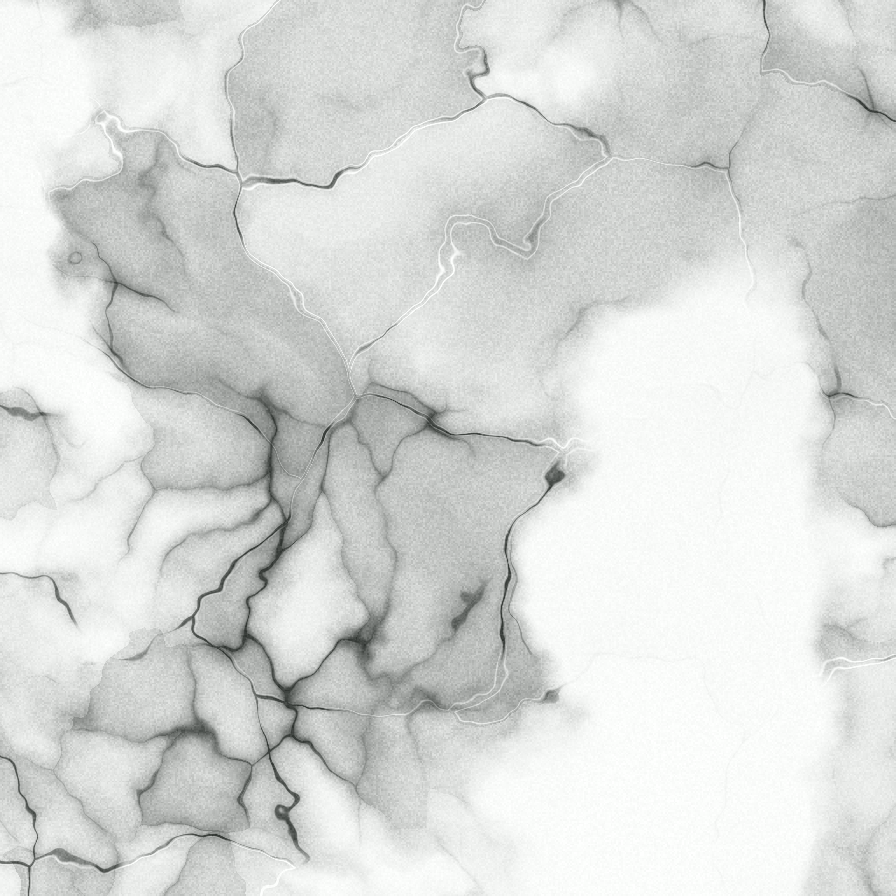
Write a Shadertoy shader that draws this texture.

```glsl
// White brecciated marble: warped Voronoi blocks and rounded pebbles with
// soft grey halos, jagged dark cracks, pale hairlines, two pure white slabs
// and a fine grain. All sizes are fractions of the canvas height.
#define BLOCK_SCALE 3.6
#define PEBBLE_SCALE vec2(9.0, 7.6)
#define WARP 0.28
#define TINT 0.13
#define STAIN 0.42
#define HALO 0.27
#define CRACK_WIDTH 0.0016
#define CRACK_DARK 0.36
#define GRAIN 0.065
#define WHITE vec3(0.985, 0.992, 0.985)
#define SHADE vec3(1.0, 0.985, 0.995)

float hash(vec2 p) {
    vec3 q = fract(p.xyx * 0.1031);
    q += dot(q, q.yzx + 33.33);
    return fract((q.x + q.y) * q.z);
}

vec2 hash2(vec2 p) { return vec2(hash(p), hash(p + 71.0)); }

float noise(vec2 p) {
    vec2 i = floor(p), f = fract(p);
    f = f * f * (3.0 - 2.0 * f);
    return mix(mix(hash(i), hash(i + vec2(1, 0)), f.x),
               mix(hash(i + vec2(0, 1)), hash(i + 1.0), f.x), f.y);
}

float fbm(vec2 p) {
    float sum = 0.0, amp = 0.5, total = 0.0;
    for (int i = 0; i < 5; i++) {
        sum += amp * noise(p);
        total += amp;
        amp *= 0.5;
        p = mat2(1.6, 1.2, -1.2, 1.6) * p + 5.3;
    }
    return sum / total;
}

// Voronoi cells: x = distance to edge, y = same with rounded corners, z = id
vec3 cells(vec2 p) {
    vec2 home = floor(p), f = fract(p), nearCell = vec2(0), nearSeed = vec2(0);
    float best = 9.0, edge = 9.0, sum = 0.0;
    for (int y = -1; y <= 1; y++)
    for (int x = -1; x <= 1; x++) {
        vec2 c = vec2(x, y);
        vec2 seed = c + 0.08 + 0.84 * hash2(home + c) - f;
        float d = dot(seed, seed);
        if (d < best) { best = d; nearCell = c; nearSeed = seed; }
    }
    for (int y = -2; y <= 2; y++)
    for (int x = -2; x <= 2; x++) {
        vec2 c = nearCell + vec2(x, y);
        vec2 seed = c + 0.08 + 0.84 * hash2(home + c) - f;
        vec2 gap = seed - nearSeed;
        if (dot(gap, gap) > 0.0001) {
            float d = dot(0.5 * (seed + nearSeed), normalize(gap));
            edge = min(edge, d);
            sum += exp(-14.0 * d);
        }
    }
    return vec3(edge, -log(sum) / 14.0, hash(home + nearCell + 17.0));
}

float ellipse(vec2 p, vec2 center, vec2 radii) {
    return length((p - center) / radii);
}

float line(float d, float width, float pixel) {
    return 1.0 - smoothstep(max(width - pixel, 0.0), width + pixel, d);
}

void mainImage(out vec4 fragColor, in vec2 fragCoord) {
    vec2 uv = fragCoord / iResolution.y;
    float pixel = 0.8 / iResolution.y;

    // Bend the stone, with a fine jitter for jagged cracks
    vec2 bend = vec2(fbm(uv * 4.0 + 3.0), fbm(uv * 4.0 + vec2(41, 17))) - 0.5;
    vec2 jag = vec2(noise(uv * 75.0), noise(uv * 75.0 + 31.0)) - 0.5;
    vec2 p = uv + WARP * bend + 0.006 * jag;

    vec3 block = cells(p * BLOCK_SCALE + 4.0);
    vec3 pebble = cells(p * PEBBLE_SCALE + 11.0);
    float cloud = fbm(uv * 6.0 + 2.0 * bend + 9.0);
    float vary = smoothstep(0.3, 0.7, fbm(uv * 7.0 + 57.0));
    float bias = 0.4 * (0.5 - uv.x) + 0.25 * smoothstep(0.85, 1.0, uv.x);
    float pebbly = smoothstep(0.38, 0.6, fbm(uv * 3.0 + 23.0) + bias);

    // Flat tints, a grey veil at the upper right and cloudy stains
    float id = mix(block.z, pebble.z, 0.6 * pebbly);
    float dark = TINT * smoothstep(0.3, 0.85, id);
    float veil = ellipse(p, vec2(0.84, 0.72), vec2(0.34, 0.2));
    dark += 0.12 * (1.0 - smoothstep(0.6, 1.15, veil));
    dark += STAIN * max(cloud - 0.42, 0.0);

    // Soft halos along cell edges, darkest where pebbles meet
    dark += 0.5 * HALO * vary * exp(-11.0 * max(block.y, 0.0));
    dark += HALO * pebbly * (0.2 + 0.8 * vary) * exp(-9.0 * max(pebble.y, 0.0));
    float joint = 1.0 - smoothstep(-0.06, 0.04, pebble.y);
    dark += 0.3 * joint * pebbly * smoothstep(0.5, 0.75, noise(uv * 10.0 + 37.0));

    // Dark cracks with a narrow shadow, and thin veins inside the blocks
    float width = CRACK_WIDTH * (0.2 + 1.5 * noise(uv * 45.0 + 13.0));
    float blockEdge = block.x / BLOCK_SCALE;
    float pebbleEdge = pebble.x / PEBBLE_SCALE.x;
    float broken = smoothstep(0.42, 0.62, fbm(uv * 9.0 + 83.0));
    dark += CRACK_DARK * broken * line(blockEdge, width, pixel);
    dark += 0.14 * broken * exp(-blockEdge / 0.006);
    dark += 0.6 * CRACK_DARK * broken * vary * pebbly * line(pebbleEdge, width, pixel);
    float vein = abs(noise(p * 5.0 + 60.0) - 0.5);
    dark += 0.13 * vary * (1.0 - pebbly) * exp(-vein * 70.0);

    // Pale hairlines beside some cracks
    float pale = line(abs(blockEdge - 0.004), 0.0008, pixel);
    dark -= 0.16 * pale * step(0.5, block.z) * (1.0 - broken * 0.5);

    // Pure white slabs with a broken grey rim
    float slab = min(ellipse(p, vec2(0.77, 0.27), vec2(0.17, 0.4)),
                     ellipse(p, vec2(0.0, 0.73), vec2(0.13, 0.27)));
    dark *= 1.0 - 0.95 * (1.0 - smoothstep(0.85, 1.1, slab));
    float rim = abs(slab - 1.05);
    dark += 0.12 * vary * exp(-14.0 * rim);
    dark += 0.8 * CRACK_DARK * broken * vary * line(rim * 0.17, width, pixel);

    // Fine grain, stronger in the greys
    dark = clamp(dark, 0.0, 0.75);
    vec2 speck = floor(uv * 512.0);
    float grain = hash(speck) + hash(speck + 191.0) - 1.0;
    dark += GRAIN * grain * (0.3 + 0.7 * smoothstep(0.0, 0.2, dark));

    fragColor = vec4(clamp(WHITE - dark * SHADE, 0.0, 1.0), 1.0);
}
```
